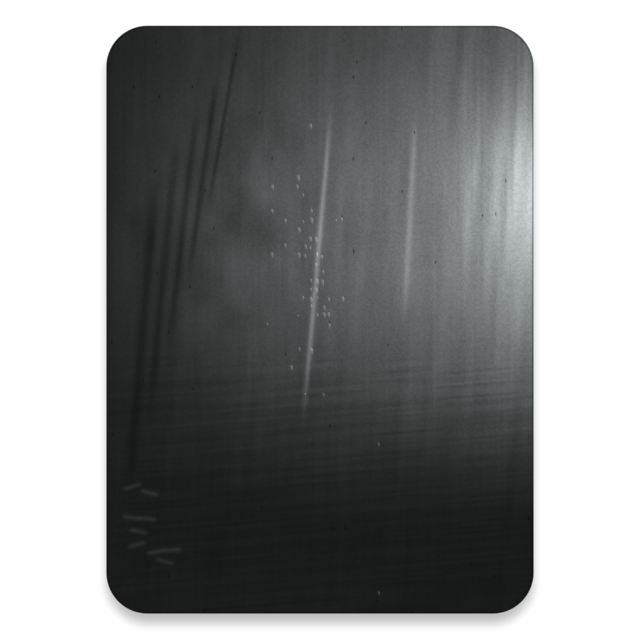
Reproduce this texture procedurally as a WebGL 2 fragment shader.

```glsl
#version 300 es
precision highp float;
// Dark brushed-metal card with rounded corners, a glow at right, streaks and water drops.

uniform vec2 u_resolution;
out vec4 outColor;

const vec2 CARD_CENTER = vec2(0.5, 0.5005);
const vec2 CARD_HALF = vec2(0.3335, 0.459);
const float CARD_RADIUS = 0.064;
const vec2 SHADOW_SHIFT = vec2(0.0, -0.016);
const float SHADOW_ALPHA = 0.25;
const vec3 METAL_TINT = vec3(0.97, 1.0, 1.003);
const float BASE_LEVEL = 0.102;
const vec2 GLOW_CENTER = vec2(0.815, 0.70);
const vec2 GLOW_SPREAD = vec2(0.085, 0.13);
const float GLOW_LEVEL = 0.17;
const vec2 DROPS_CENTER = vec2(0.487, 0.565);
const vec2 DROPS_SPREAD = vec2(0.036, 0.125);
const vec2 DROP_CELL = vec2(0.0098, 0.0135);
const int DARK_STREAKS = 5;
const int SMUDGES = 9;

float hash(vec2 p) {
    vec3 q = fract(vec3(p.xyx) * 0.1031);
    q += dot(q, q.yzx + 33.33);
    return fract((q.x + q.y) * q.z);
}

float noise(vec2 p) {
    vec2 cell = floor(p), f = fract(p);
    f = f * f * (3.0 - 2.0 * f);
    float low = mix(hash(cell), hash(cell + vec2(1, 0)), f.x);
    float high = mix(hash(cell + vec2(0, 1)), hash(cell + vec2(1, 1)), f.x);
    return mix(low, high, f.y);
}

float bell(vec2 p) { return exp(-dot(p, p)); }

float roundedBox(vec2 p, vec2 halfSize, float radius) {
    vec2 q = abs(p) - halfSize + radius;
    return length(max(q, 0.0)) + min(max(q.x, q.y), 0.0) - radius;
}

// Soft line from a to b that fades at both ends
float streak(vec2 p, vec2 a, vec2 b, float width) {
    vec2 ab = b - a;
    float t = dot(p - a, ab) / dot(ab, ab);
    float dist = length(p - a - ab * clamp(t, 0.0, 1.0));
    return exp(-dist * dist / (width * width))
        * smoothstep(0.0, 0.25, t) * smoothstep(1.0, 0.75, t);
}

// Broad light: brighter to the right, dark at the foot, dimmer at the top
float lighting(vec2 p) {
    float across = 0.045 + 0.66 * max(p.x - 0.1667, 0.0);
    float upward = smoothstep(0.15, 0.62, p.y) * (1.0 - 0.4 * smoothstep(0.7, 0.97, p.y));
    return BASE_LEVEL + across * upward + GLOW_LEVEL * bell((p - GLOW_CENTER) / GLOW_SPREAD);
}

// Brushed grain, cloudy patches and fine tilted scratches, as a factor about 1
float surface(vec2 p) {
    float lean = p.x - 0.1 * p.y;
    float brushed = noise(vec2(lean * 75.0, p.y * 3.0)) + 0.6 * noise(vec2(p.x * 190.0, p.y * 7.0)) - 0.8;
    float rightSide = smoothstep(0.62, 0.8, p.x) * smoothstep(0.45, 0.7, p.y);
    float clouds = noise(p * vec2(22.0, 14.0)) + 0.5 * noise(p * vec2(55.0, 32.0)) - 0.75;
    float cloudArea = bell((p - vec2(0.36, 0.64)) / vec2(0.13, 0.19));
    float scratch = noise(vec2(p.x * 8.0, (p.y - 0.08 * p.x) * 230.0)) - 0.5;
    float grain = noise(p * 380.0) - 0.5;
    return 1.0 + brushed * (0.09 + 0.1 * rightSide) + clouds * (0.06 + 0.26 * cloudArea)
        + scratch * 0.14 * smoothstep(0.5, 0.38, p.y) + grain * 0.09;
}

// Small upright drops, lit on one side and dark on the other
float drops(vec2 p) {
    vec2 id = floor(p / DROP_CELL);
    vec2 jitter = vec2(hash(id + 3.1), hash(id + 17.7)) - 0.5;
    vec2 center = (id + 0.5 + 0.4 * jitter) * DROP_CELL;
    vec2 size = mix(vec2(0.0018, 0.0025), vec2(0.0037, 0.0065), hash(id + 41.3));
    float chance = 0.85 * bell((center - DROPS_CENTER) / DROPS_SPREAD)
        * smoothstep(0.2, 0.65, noise(center * vec2(50.0, 35.0)));
    vec2 q = (p - center) / size;
    float body = smoothstep(1.1, 0.5, length(q));
    return step(hash(id + 71.9), chance) * body * (0.09 + 0.16 * dot(q, vec2(0.7, 0.5)));
}

float metal(vec2 p) {
    float level = lighting(p) * surface(p);
    // Dark slanted marks on the left
    for (int i = 0; i < DARK_STREAKS; i++) {
        float n = float(i);
        vec2 top = vec2(0.375 - 0.032 * n, 0.96 - 0.05 * n);
        vec2 foot = vec2(0.325 - 0.032 * n, 0.67 - 0.12 * n);
        level *= 1.0 - 0.28 * streak(p, top, foot, 0.0035 + 0.0012 * n);
    }
    // Pale wiped lines
    level += 0.17 * streak(p, vec2(0.519, 0.85), vec2(0.472, 0.32), 0.0042);
    level += 0.10 * streak(p, vec2(0.651, 0.85), vec2(0.630, 0.47), 0.005);
    // Faint smudges in the lower left
    for (int i = 0; i < SMUDGES; i++) {
        vec2 seed = vec2(float(i) * 7.3, 5.0);
        vec2 start = vec2(0.175 + 0.08 * hash(seed), 0.08 + 0.16 * hash(seed + 2.7));
        level += 0.07 * streak(p, start, start + vec2(0.035, 0.022 * hash(seed + 9.1) - 0.01), 0.004);
    }
    // Sparse dark flecks
    vec2 fleckCell = floor(p * 55.0);
    vec2 fleck = fract(p * 55.0) - 0.3 - 0.4 * hash(fleckCell + 8.0);
    level *= 1.0 - 0.35 * step(0.965, hash(fleckCell)) * bell(fleck / vec2(0.07, 0.14));
    return level + drops(p);
}

void main() {
    vec2 p = gl_FragCoord.xy / u_resolution;
    float pixel = 1.0 / min(u_resolution.x, u_resolution.y);
    float card = roundedBox(p - CARD_CENTER, CARD_HALF, CARD_RADIUS);
    float shadow = roundedBox(p - CARD_CENTER - SHADOW_SHIFT, CARD_HALF - 0.003, CARD_RADIUS);
    vec3 backdrop = vec3(1.0 - SHADOW_ALPHA * smoothstep(0.017, -0.012, shadow));
    float rim = mix(0.65, 1.0, smoothstep(0.0, 0.004, -card));
    vec3 face = clamp(metal(p) * rim * METAL_TINT, 0.0, 1.0);
    outColor = vec4(mix(backdrop, face, smoothstep(pixel, -pixel, card)), 1.0);
}
```
